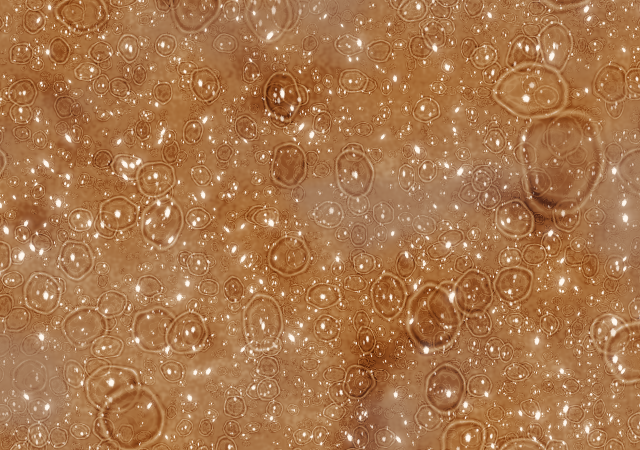
Give the GLSL for this texture, as a Shadertoy shader.

```glsl
// Glossy caramel foam: wobbly translucent bubbles in four sizes, drawn from
// fine froth up to large domes. One tone value gathers rims, films and stains,
// a colour ramp turns it to caramel, then pale haze and white glints are added.

const vec3 DEEP    = vec3(0.32, 0.12, 0.02);
const vec3 AMBER   = vec3(0.56, 0.29, 0.10);
const vec3 CARAMEL = vec3(0.66, 0.43, 0.22);
const vec3 GOLD    = vec3(0.74, 0.55, 0.35);
const vec3 CREAM   = vec3(0.87, 0.76, 0.66);
const vec3 GLINT   = vec3(1.00, 0.97, 0.93);
const vec3 HAZE_TINT = vec3(-0.01, 0.055, 0.13);

const float BASE_TONE     = 0.53;
const float STAIN_DEPTH   = 0.30;
const float VEIL_STRENGTH = 0.60;
const float RIM_LIGHT     = 0.34;
const float RIM_SHADOW    = 0.20;
const float SPARK_SCALE   = 27.0;

vec3 hash3(vec2 p) {
    vec3 q = fract(p.xyx * vec3(0.1031, 0.1030, 0.0973));
    q += dot(q, q.yxz + 33.33);
    return fract((q.xxy + q.yzz) * q.zyx);
}

// Gradient noise, roughly -0.7 to 0.7
float noise(vec2 p) {
    vec2 i = floor(p), f = p - i;
    vec2 u = f * f * f * (f * (f * 6.0 - 15.0) + 10.0);
    vec2 e = vec2(0.0, 1.0);
    float a = dot(hash3(i).xy * 2.0 - 1.0, f);
    float b = dot(hash3(i + e.yx).xy * 2.0 - 1.0, f - e.yx);
    float c = dot(hash3(i + e.xy).xy * 2.0 - 1.0, f - e.xy);
    float d = dot(hash3(i + e.yy).xy * 2.0 - 1.0, f - e.yy);
    return mix(mix(a, b, u.x), mix(c, d, u.x), u.y);
}

float fbm(vec2 p) {
    float sum = 0.0, amp = 1.0;
    for (int i = 0; i < 4; i++) {
        sum += amp * noise(p);
        p = mat2(1.6, 1.2, -1.2, 1.6) * p + 7.3;
        amp *= 0.5;
    }
    return sum;
}

float ring(float d, float radius, float width) {
    float t = (d - radius) / width;
    return exp(-t * t);
}

// Soft-edged irregular highlight
float spot(vec2 v, float size, float aa) {
    float d = length(v * vec2(1.2, 0.85)) + 0.35 * size * noise(v * 2.2 / size + 5.0);
    return 1.0 - smoothstep(size * 0.45, size + aa, d);
}

// Lays one size of bubbles over the tone and glint values
void bubbles(vec2 p, float scale, float density, float opacity, float px,
             inout float tone, inout float glint) {
    vec2 q = p * scale + scale * 3.7;
    vec2 cell = floor(q);
    for (int y = -1; y <= 1; y++)
    for (int x = -1; x <= 1; x++) {
        vec2 id = cell + vec2(x, y);
        vec3 h = hash3(id), k = hash3(id + 71.7);
        if (h.z > density + 0.5 * noise(id * 2.6 / scale + scale)) continue;
        float radius = mix(0.27, 0.60, k.x * k.x);
        vec2 v = (q - id - 0.5 - 0.6 * (h.xy - 0.5)) / radius;
        v *= 1.0 + 0.3 * vec2(k.y - 0.5, 0.5 - k.y);
        if (dot(v, v) > 2.2) continue;
        float d = length(v) + 0.20 * noise(v * 1.4 + id * 3.1);
        float aa = px * scale / radius;
        float inside = 1.0 - smoothstep(1.0 - aa, 1.0 + aa, d);

        // Film with a dark middle and crinkled reflections
        float crinkle = noise(v * 3.2 + id * 5.3);
        float body = 0.50 + 0.24 * (k.z - 0.5) - 0.26 * k.y * (1.0 - d * d);
        body += 0.35 * crinkle + 0.16 * ring(crinkle, 0.08, 0.05 + 0.3 * aa);
        tone = mix(tone, body, inside * opacity);

        // Pale rim between darker lines, broken around the edge
        float broken = clamp(0.75 + 1.1 * noise(v * 1.8 + id * 9.1), 0.15, 1.3);
        tone += RIM_LIGHT * broken * ring(d, 0.92, max(0.045, 0.7 * aa));
        tone -= RIM_SHADOW * ring(d, 0.80, max(0.07, 0.8 * aa));
        tone -= RIM_SHADOW * 0.8 * ring(d, 1.04, max(0.05, 0.7 * aa));
        tone += 0.14 * broken * ring(d, 0.62, max(0.04, 0.8 * aa));

        // Lamp reflections
        vec2 lamp = vec2(0.7, 0.8) * (hash3(id + 19.1).xy - 0.5);
        float lit = step(0.45, k.z);
        float shine = spot(v - lamp, 0.10 + 0.12 * h.x, aa);
        shine = max(shine, 0.7 * spot(v + lamp * 1.3 + 0.1, 0.09, aa));
        glint = max(glint * (1.0 - 0.4 * inside * opacity), shine * lit * inside);
    }
}

// Loose sparkles gathered in drifts
float sparkles(vec2 p, float px) {
    vec2 q = p * SPARK_SCALE, cell = floor(q);
    float light = 0.0;
    for (int y = -1; y <= 1; y++)
    for (int x = -1; x <= 1; x++) {
        vec2 id = cell + vec2(x, y);
        vec3 h = hash3(id + 137.0), k = hash3(id + 211.0);
        if (h.z > 0.20 + 0.45 * noise(id * 0.11)) continue;
        vec2 v = q - id - h.xy;
        float size = mix(0.07, 0.27, k.x * k.x);
        v.x += (k.y - 0.5) * v.y;
        light = max(light, spot(v, size, px * SPARK_SCALE));
        light = max(light, 0.28 * exp(-dot(v, v) / (size * size * 4.0)));
    }
    return light;
}

vec3 caramelRamp(float t) {
    vec3 c = mix(DEEP, AMBER, smoothstep(-0.05, 0.27, t));
    c = mix(c, CARAMEL, smoothstep(0.25, 0.50, t));
    c = mix(c, GOLD, smoothstep(0.48, 0.74, t));
    return mix(c, CREAM, smoothstep(0.74, 1.08, t));
}

void mainImage(out vec4 fragColor, in vec2 fragCoord) {
    float px = 1.0 / iResolution.y;
    vec2 p = fragCoord * px;
    vec2 warp = vec2(noise(p * 7.0), noise(p * 7.0 + 31.0));
    vec2 w = p + 0.018 * warp;

    // Froth, then growing bubbles
    float tone = BASE_TONE + 0.22 * fbm(p * 9.0) + 0.20 * noise(p * 95.0);
    float glint = 0.0;
    bubbles(w, 43.0, 0.75, 0.50, px, tone, glint);
    bubbles(w, 21.0, 0.62, 0.55, px, tone, glint);
    bubbles(w, 11.0, 0.50, 0.55, px, tone, glint);
    bubbles(w, 5.2, 0.32, 0.45, px, tone, glint);

    // Amber stains and broad light
    float stain = smoothstep(0.08, 0.60, fbm(p * 3.1 + 4.0));
    tone += 0.14 * noise(p * 2.1 + 15.0) - STAIN_DEPTH * stain;

    // Milky film with faint bent streaks
    float veil = smoothstep(0.02, 0.50, fbm(p * vec2(1.7, 2.5) + 23.0));
    float streak = noise(vec2(p.x * 3.0, p.y * 17.0 + 4.0 * sin(p.x * 3.5)) + warp);
    tone = mix(tone, 0.49 + 0.22 * streak, veil * VEIL_STRENGTH);

    vec3 color = caramelRamp(tone);
    float haze = clamp(0.28 + 0.75 * veil + 0.9 * noise(p * 4.3 + 51.0), 0.0, 1.0);
    color += HAZE_TINT * haze;
    glint = max(glint * (1.0 - 0.4 * veil), sparkles(w, px));
    color = mix(color, GLINT, clamp(glint, 0.0, 1.0));
    fragColor = vec4(clamp(color, 0.0, 1.0), 1.0);
}
```
